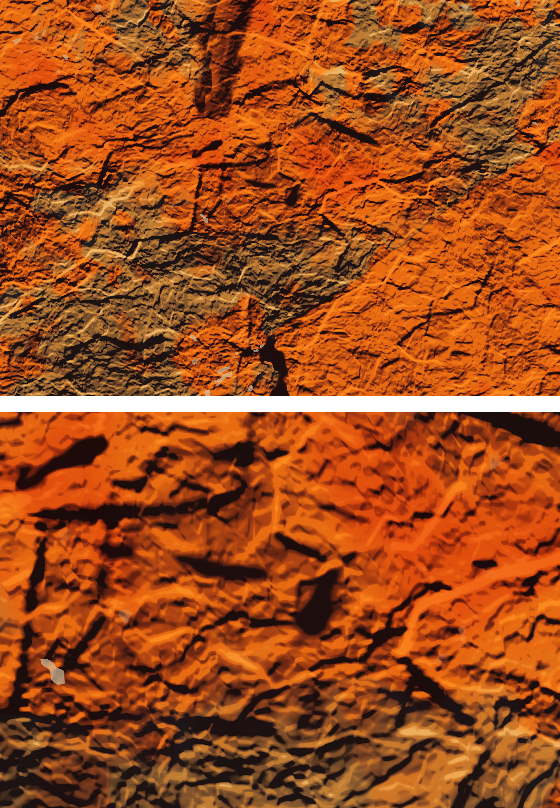
Top, the full canvas; bottom, a detail of the centre.
Give the GLSL for this texture, as a WebGL 2 fragment shader.

```glsl
#version 300 es
precision highp float;
// Weathered iron-stained rock: flaking ochre crust, orange slab, dark cleft and cracks.
uniform vec2 u_resolution;
out vec4 fragColor;

vec3 hash3(vec2 p) {
    vec3 q = fract(p.xyx * vec3(.1031, .1030, .0973));
    q += dot(q, q.yxz + 33.33);
    return fract((q.xxy + q.yzz) * q.zyx);
}

// Cellular noise: every cell is a plate of random height, blended at its rim.
float cells(vec2 p, float sharpness) {
    vec2 base = floor(p), f = p - base;
    float sum = 0., weight = 0.;
    for (int j = -1; j <= 1; j++)
    for (int i = -1; i <= 1; i++) {
        vec2 g = vec2(i, j);
        vec3 h = hash3(base + g + 71.);
        vec2 d = g + h.xy - f;
        float w = exp(-sharpness * dot(d, d));
        sum += w * h.z;
        weight += w;
    }
    return sum / weight;
}

// Layered sines, turned at each step, bend straight plate rims into ragged curves.
vec2 warp(vec2 p) {
    float amp = .011, freq = 11.;
    vec2 q = p;
    for (int i = 0; i < 4; i++) {
        q = mat2(.8, .6, -.6, .8) * q;
        p += amp * sin(q.yx * freq + vec2(1.3, 4.1) * float(i + 1));
        amp *= .5;
        freq *= 2.1;
    }
    return p;
}

float rockHeight(vec2 p) {
    vec2 q = warp(p) * vec2(6.4, 7.4);
    float sum = 0., amp = .5;
    for (int i = 0; i < 5; i++) {
        sum += amp * cells(q, 32. / (1. + .6 * float(i)));
        q = mat2(1.68, 1.26, -1.26, 1.68) * q + 7.3;
        amp *= .57;
    }
    return sum;
}

float segment(vec2 p, vec2 a, vec2 b) {
    vec2 d = b - a;
    return length(p - a - d * clamp(dot(p - a, d) / dot(d, d), 0., 1.));
}

vec3 rustRamp(float t) {
    vec3 c = mix(vec3(.11, .05, .05), vec3(.42, .15, .07), smoothstep(0., .24, t));
    c = mix(c, vec3(.68, .26, .07), smoothstep(.26, .48, t));
    c = mix(c, vec3(.91, .42, .07), smoothstep(.48, .72, t));
    return mix(c, vec3(.98, .54, .12), smoothstep(.9, 1.5, t));
}

vec3 ochreRamp(float t) {
    vec3 c = mix(vec3(.11, .07, .07), vec3(.50, .33, .18), smoothstep(0., .36, t));
    c = mix(c, vec3(.75, .49, .20), smoothstep(.38, .7, t));
    return mix(c, vec3(.92, .72, .42), smoothstep(.9, 1.5, t));
}

void main() {
    vec2 p = gl_FragCoord.xy / u_resolution.y;
    p.x += .707 - .5 * u_resolution.x / u_resolution.y;
    vec2 w = warp(p + .02 * cells(p * 30., 8.));
    float broad = cells(p * 5. + 3., 6.), patches = cells(w * 19., 7.);
    float stain = .45 * broad + .55 * patches;

    // Regions: lower right slab, stained band, cleft
    float seam = max(w.y - .2 - .68 * (w.x - .75), .71 - w.x);
    float slab = smoothstep(.01, -.01, seam);
    float band = min(segment(w, vec2(0., .8), vec2(.55, .64)),
                 min(segment(w, vec2(.63, .6), vec2(.68, 1.)), segment(w, vec2(.6, .6), vec2(1., .56))));
    float stained = max(slab, smoothstep(.19, .03, band + .25 * (stain - .5)));
    float rust = clamp(stained + smoothstep(.36, .62, stain), 0., 1.);
    float cleftAxis = w.x - mix(.53, .6, (w.y - .7) / .3);
    float cleft = smoothstep(.065, .045, abs(cleftAxis) + .12 * max(.8 - w.y, 0.)) * smoothstep(.68, .74, w.y);

    // Relief lit from above, with short cast shadows below the scarps
    vec2 light = vec2(-.3, .95);
    float h = rockHeight(p);
    float slope = h - rockHeight(p + light * .004);
    float drop = rockHeight(p + light * .016) - h;
    float relief = .6 * (h - .54) + 12. * slope;
    float tone = .55 + relief * mix(1., .75, stained) + .12 * stained;
    tone += .25 * (broad - .5) - .1 * (1. - stained) * smoothstep(.75, .45, p.y);
    tone -= .55 * smoothstep(.19, .29, drop - .05 * stained) * smoothstep(.25, .5, patches);

    // Streaked cleft, deepest along its right side
    float streaks = cells(vec2(cleftAxis * 75., w.y * 7.), 9.);
    float cleftTone = .05 + .55 * streaks * smoothstep(.045, -.03, cleftAxis) + .35 * relief;
    tone = mix(tone, cleftTone, cleft);

    // Open seam and a row of pits below the band
    float gape = .035 * smoothstep(.3, .02, w.y) + .01 * smoothstep(.45, .75, broad);
    float holes = smoothstep(.004, -.004, abs(seam) - gape * smoothstep(.2, .7, patches));
    for (int i = 0; i < 7; i++) {
        float k = float(i);
        vec3 r = hash3(vec2(k, 19.));
        vec2 c = vec2(.3 + .072 * k, .67 - .022 * k + .05 * (r.x - .5));
        vec2 reach = .03 * vec2(r.y + .2, r.z - .35);
        float d = segment(w, c - reach, c + reach) - .003 - .014 * r.z * patches;
        holes = max(holes, smoothstep(.004, -.004, d));
    }
    tone = mix(tone, .02, holes);

    // Colour, with red stains, cool shadows and pale flecks
    vec3 colour = mix(ochreRamp(tone), rustRamp(tone), rust);
    float red = smoothstep(.5, .8, broad + .25 * (patches - .5)) * stained;
    colour *= mix(vec3(1.), vec3(.95, .6, .6), red * .75);
    float cool = (1. - rust) * smoothstep(.45, .1, tone) * smoothstep(.3, .55, broad);
    colour = mix(colour, vec3(.16, .18, .21), .4 * cool);
    float fleck = smoothstep(.95, .98, cells(w * 80. + 11., 30.)) * smoothstep(.6, .75, broad);
    colour = mix(colour, vec3(.82, .74, .6), .7 * fleck * (1. - stained) * (1. - holes));
    fragColor = vec4(clamp(colour, 0., 1.), 1.);
}
```
